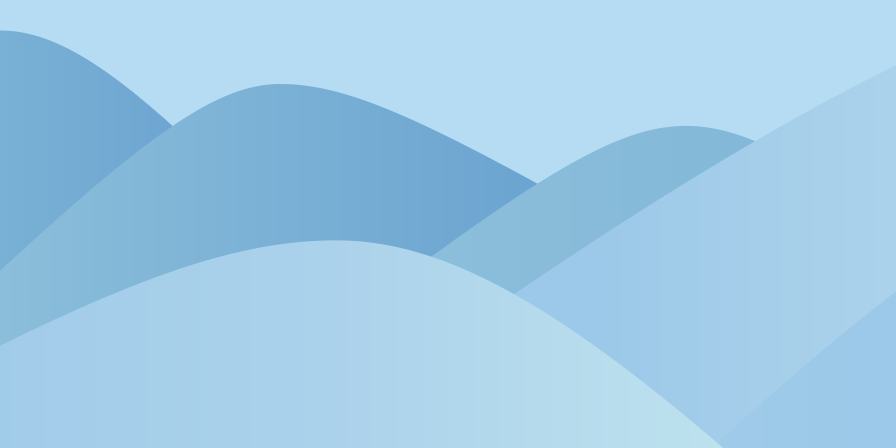
Reproduce this background procedurally as a WebGL 1 fragment shader.

```glsl
precision highp float;

uniform vec2 u_resolution;

const vec3 SKY = vec3(0.712, 0.862, 0.958);
const vec3 DEEP_BLUE = vec3(0.425, 0.647, 0.820);
const vec3 MID_BLUE = vec3(0.475, 0.692, 0.835);
const vec3 TEAL = vec3(0.545, 0.745, 0.855);
const vec3 SOFT_BLUE = vec3(0.610, 0.785, 0.912);
const vec3 PALE_BLUE = vec3(0.672, 0.824, 0.922);
const vec3 MIST = vec3(0.740, 0.882, 0.930);

// Rounded ridge; slope and roundness hold left and right values.
// Returns the height in x and its derivative in y.
vec2 ridge(float x, vec2 peak, vec2 slope, vec2 roundness) {
    float d = x - peak.x;
    float side = step(0.0, d);
    float s = mix(slope.x, slope.y, side);
    float r = mix(roundness.x, roundness.y, side);
    float h = sqrt(d * d + r * r);
    return vec2(peak.y - s * (h - r), -s * d / h);
}

// Antialiased coverage of the area below a ridge
float coverage(float y, vec2 profile, float pixel) {
    float dist = (profile.x - y) / sqrt(1.0 + profile.y * profile.y);
    return clamp(dist / pixel + 0.5, 0.0, 1.0);
}

// Horizontal blend across the given span
vec3 tint(float x, vec2 span, vec3 leftColor, vec3 rightColor) {
    float t = clamp((x - span.x) / (span.y - span.x), 0.0, 1.0);
    return mix(leftColor, rightColor, t);
}

vec3 addHill(vec3 base, vec2 p, vec2 profile, vec3 color, float pixel) {
    return mix(base, color, coverage(p.y, profile, pixel));
}

void main() {
    vec2 p = gl_FragCoord.xy / u_resolution * vec2(2.0, 1.0);
    float pixel = 1.0 / u_resolution.y;
    vec3 color = SKY;

    // Distant hills
    vec2 farLeft = ridge(p.x, vec2(0.0, 0.932), vec2(1.16), vec2(0.312));
    color = addHill(color, p, farLeft,
        tint(p.x, vec2(0.0, 0.42), MID_BLUE, DEEP_BLUE), pixel);

    vec2 farRight = ridge(p.x, vec2(1.531, 0.719), vec2(0.8), vec2(0.26));
    vec2 middle = ridge(p.x, vec2(0.625, 0.8125), vec2(1.0, 0.6), vec2(0.26));
    color = addHill(color, p, middle,
        tint(p.x, vec2(0.0, 1.15), TEAL, DEEP_BLUE), pixel);
    color = addHill(color, p, farRight,
        tint(p.x, vec2(1.0, 1.9), TEAL, mix(TEAL, MID_BLUE, 0.6)), pixel);

    // Slopes rising to the right
    vec2 rise = ridge(p.x, vec2(2.865, 1.0875), vec2(0.82), vec2(1.172));
    color = addHill(color, p, rise,
        tint(p.x, vec2(1.3, 2.0), SOFT_BLUE, PALE_BLUE), pixel);

    vec2 corner = ridge(p.x, vec2(2.995, 0.777), vec2(1.23), vec2(1.25));
    color = addHill(color, p, corner,
        tint(p.x, vec2(1.6, 2.0), mix(SOFT_BLUE, PALE_BLUE, 0.25), SOFT_BLUE), pixel);

    // Foreground hill
    vec2 front = ridge(p.x, vec2(0.75, 0.4635), vec2(0.6, 1.075), vec2(0.521, 0.651));
    vec3 frontColor = tint(p.x, vec2(0.0, 0.75), mix(SOFT_BLUE, PALE_BLUE, 0.35), PALE_BLUE);
    frontColor = tint(p.x, vec2(0.75, 1.6), frontColor, MIST);
    color = addHill(color, p, front, frontColor, pixel);

    gl_FragColor = vec4(color, 1.0);
}
```
